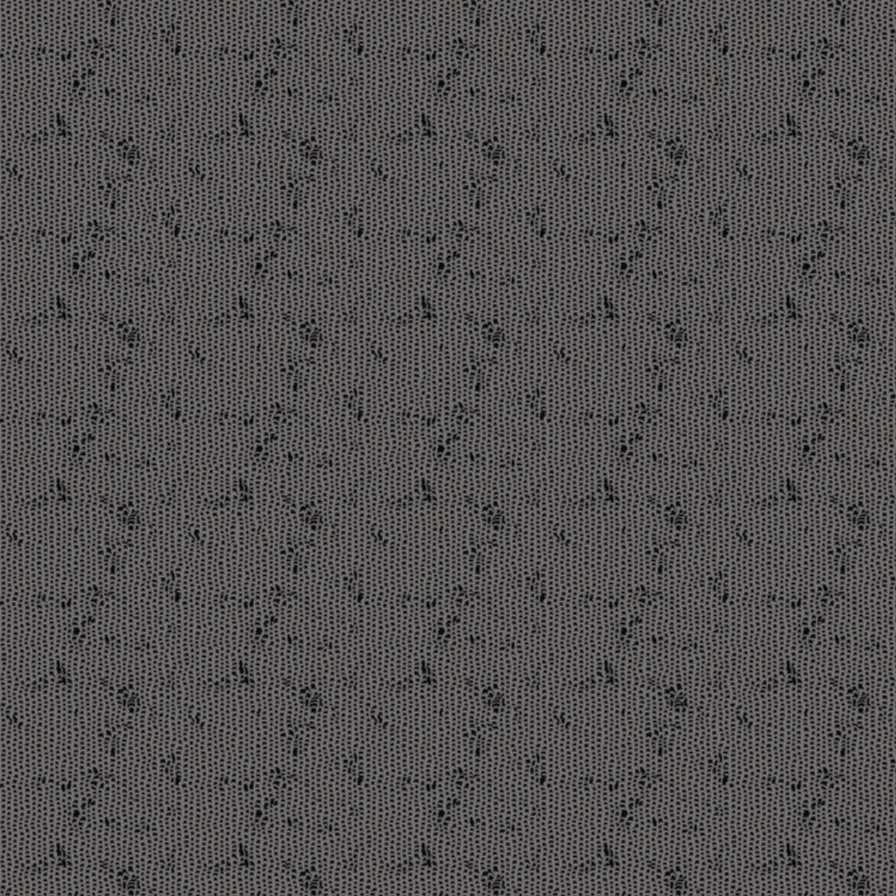
Write a WebGL 2 fragment shader that draws this texture.

```glsl
#version 300 es
precision highp float;
// Fine grey knitted mesh: repeating tiles of small staggered loops with loose, open knots.

uniform vec2 u_resolution;
out vec4 fragColor;

const float TILES = 4.91;              // tile repeats across the canvas
const vec2 LOOPS = vec2(30.0, 36.0);   // columns (even) and rows of loops in a tile
const float STRAND_HALF = 0.20;        // half width of upright strands, in columns
const float ARC_HALF = 0.25;           // half width of arcs, in rows
const float ARC_RISE = 0.30;           // height of each arc, in rows
const float SWAY = 0.45;               // gentle bend of the yarn everywhere
const float SNAG = 0.75;               // extra bend inside a knot
const float THINNING = 0.32;           // how much yarn thins inside a knot
const float PATCH_BEND = 0.4;          // extra bend in non-repeating patches
const float BLUR = 0.0026;             // sampling footprint, in canvas units
const vec2 KNOT_START = vec2(0.70, 0.08);
const vec2 KNOT_STEP = vec2(-0.09, -0.22);
const int KNOTS = 5;
const int SAMPLES = 4;                 // supersampling per axis

const vec3 HOLE = vec3(0.045, 0.04, 0.04);
const vec3 YARN_EDGE = vec3(0.40, 0.395, 0.39);
const vec3 YARN_TOP = vec3(0.475, 0.47, 0.465);

// Integer hash giving two values in 0..1
vec2 hash2(vec2 cell) {
    uvec2 q = uvec2(ivec2(cell) + 4096);
    uint n = q.x * 1597334677u ^ q.y * 3812015801u;
    n = (n ^ (n >> 15)) * 73244475u;
    n = (n ^ (n >> 13)) * 19349663u;
    n ^= n >> 16;
    return vec2(n & 65535u, n >> 16) / 65535.0;
}

// Wraps whole cell numbers without rounding trouble at the seam
vec2 wrapCell(vec2 cell, vec2 period) {
    return cell - period * floor((cell + 0.5) / period);
}

float cornerSlope(vec2 corner, vec2 toPoint, float period) {
    float angle = 6.28319 * hash2(wrapCell(corner, vec2(period))).x;
    return dot(vec2(cos(angle), sin(angle)), toPoint);
}

// Gradient noise that repeats after a whole number of cells
float noise(vec2 p, float period) {
    vec2 i = floor(p), f = p - i;
    vec2 s = f * f * f * (f * (f * 6.0 - 15.0) + 10.0);
    vec2 e = vec2(1.0, 0.0);
    float low = mix(cornerSlope(i, f, period), cornerSlope(i + e.xy, f - e.xy, period), s.x);
    float high = mix(cornerSlope(i + e.yx, f - e.yx, period), cornerSlope(i + 1.0, f - 1.0, period), s.x);
    return mix(low, high, s.y);
}

vec2 bend(vec2 p, float period) {
    return vec2(noise(p, period), noise(p + 7.37, period));
}

// How snagged the yarn is: a fading chain of knots plus scattered faint wear
float snagAmount(vec2 tile) {
    float snag = 0.6 * smoothstep(0.1, 0.5, noise(tile * 9.0, 9.0));
    for (int i = 0; i < KNOTS; i++) {
        vec2 d = fract(tile - KNOT_START - float(i) * KNOT_STEP + 0.5) - 0.5;
        float strength = i == 0 ? 1.0 : 0.65;
        d.y += 0.5 * d.x;
        snag = max(snag, strength * (1.0 - smoothstep(0.03, 0.09, length(d))));
    }
    return snag;
}

vec3 mesh(vec2 uv, float pixel) {
    vec2 tile = uv * TILES;
    float snag = snagAmount(tile);
    float strayPatch = smoothstep(0.1, 0.45, noise(uv * 4.0 + 2.6, 512.0));

    // Loop coordinates, bent by the sway, the knots and the stray patches
    vec2 p = tile * LOOPS;
    p += (SWAY + SNAG * snag) * bend(tile * 14.0, 14.0);
    p += PATCH_BEND * strayPatch * bend(uv * 60.0, 512.0);

    // Arc across each loop, half a row higher in every other column
    float column = floor(p.x);
    float stagger = 0.5 * mod(column, 2.0);
    float across = fract(p.x) * 2.0 - 1.0;
    float lifted = p.y - stagger - ARC_RISE * (1.0 - across * across);
    float arcRow = floor(lifted + 0.5);
    float thin = 1.0 - THINNING * snag;
    float arc = abs(lifted - arcRow) / (ARC_HALF * thin);

    // Upright strand, weaving between the staggered loops
    float strandColumn = floor(p.x + 0.5);
    float side = 1.0 - 2.0 * mod(strandColumn, 2.0);
    float strand = abs(p.x - strandColumn + 0.06 * side * sin(6.28319 * p.y));
    strand /= STRAND_HALF * thin;

    // Dropped stitches open wider holes
    vec2 arcCell = wrapCell(vec2(column, arcRow), LOOPS);
    vec2 strandCell = wrapCell(vec2(strandColumn, floor(p.y)), LOOPS);
    if (hash2(arcCell).x < 0.24 * snag) arc = 9.0;
    if (hash2(strandCell + 64.0).y < 0.10 * snag) strand = 9.0;

    // Rounded yarn shading with soft edges
    float yarn = min(arc, strand);
    float soft = clamp(pixel * TILES * LOOPS.x, 0.12, 0.4);
    float cover = 1.0 - smoothstep(1.0 - soft, 1.0 + soft, yarn);
    vec3 lit = mix(YARN_TOP, YARN_EDGE, smoothstep(0.1, 1.0, yarn));
    return mix(HOLE, lit, cover);
}

void main() {
    float pixel = 1.0 / min(u_resolution.x, u_resolution.y);
    float footprint = max(pixel, BLUR);
    vec3 total = vec3(0.0);
    for (int j = 0; j < SAMPLES; j++) {
        for (int i = 0; i < SAMPLES; i++) {
            vec2 offset = (vec2(i, j) + 0.5) / float(SAMPLES) - 0.5;
            total += mesh(gl_FragCoord.xy * pixel + offset * footprint, footprint / float(SAMPLES));
        }
    }
    fragColor = vec4(total / float(SAMPLES * SAMPLES), 1.0);
}
```
